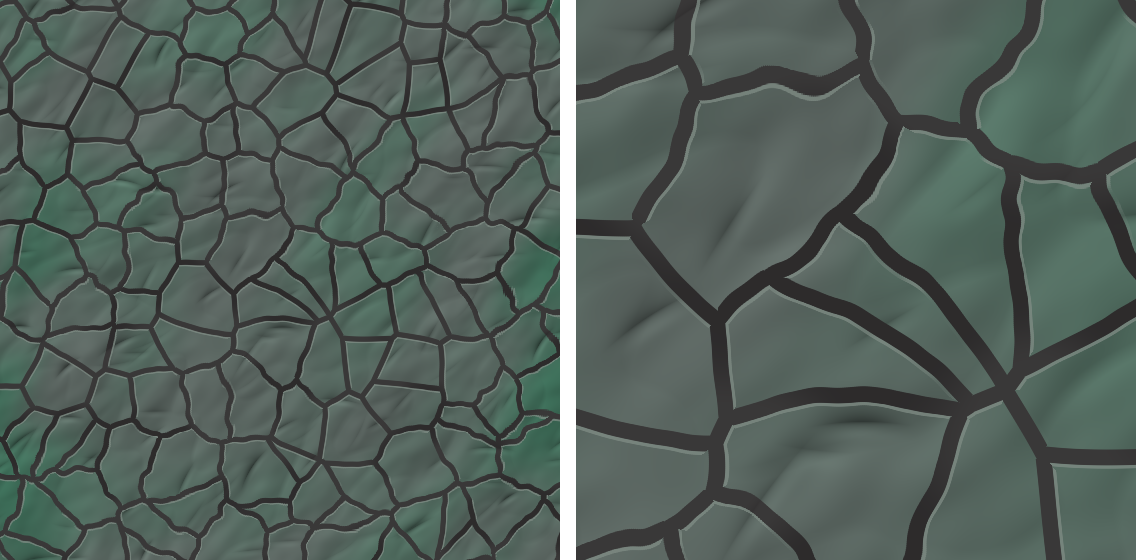
Left, the full canvas; right, a detail of the centre.
A WebGL 2 fragment shader for this texture:

```glsl
#version 300 es
precision highp float;

uniform vec2 u_resolution;
out vec4 fragColor;

vec2 hash2(vec2 c) {
  vec3 q = fract(c.xyx * vec3(0.1031, 0.1030, 0.0973));
  q += dot(q, q.yzx + 33.33);
  return fract((q.xx + q.yz) * q.zy);
}

mat2 rotation(float a) {
  return mat2(cos(a), -sin(a), sin(a), cos(a));
}

float cornerSlope(vec2 corner, vec2 offset) {
  float a = 6.2832 * hash2(corner).x;
  return dot(vec2(cos(a), sin(a)), offset);
}

float gradientNoise(vec2 p) {
  vec2 i = floor(p), f = p - i;
  vec2 u = f * f * f * (f * (f * 6.0 - 15.0) + 10.0);
  vec2 e = vec2(1.0, 0.0);
  return mix(mix(cornerSlope(i, f), cornerSlope(i + e, f - e), u.x),
             mix(cornerSlope(i + e.yx, f - e.yx), cornerSlope(i + 1.0, f - 1.0), u.x), u.y);
}

vec2 noise2(vec2 p) {
  return vec2(gradientNoise(p), gradientNoise(p + 57.3));
}

// Broad bends everywhere, jagged detail only in patches
vec2 warp(vec2 p) {
  float rough = smoothstep(-0.35, 0.2, gradientNoise(p * 4.0 + 21.0));
  vec2 jag = 0.012 * noise2(p * 22.0) + 0.005 * noise2(p * 46.0 + 9.0);
  return p + 0.035 * noise2(p * 5.0 + 3.0) + jag * rough;
}

// Weighted cells: xy = direction to the nearest border, z = distance to it
vec3 cellBorder(vec2 p, float weight) {
  vec2 base = floor(p), nearest = vec2(0.0);
  float best = 1e3;
  for (int k = 0; k < 25; k++) {
    vec2 c = base + vec2(k % 5, k / 5) - 2.0;
    vec2 r = c + hash2(c) - p;
    float power = dot(r, r) - weight * hash2(c + 71.0).x;
    if (power < best) { best = power; nearest = r; }
  }
  vec3 border = vec3(1.0, 0.0, 1e3);
  for (int k = 0; k < 25; k++) {
    vec2 c = base + vec2(k % 5, k / 5) - 2.0;
    vec2 r = c + hash2(c) - p;
    float power = dot(r, r) - weight * hash2(c + 71.0).x;
    float gap = length(r - nearest);
    if (gap < 1e-3) continue;
    float d = (power - best) / (2.0 * gap);
    if (d < border.z) border = vec3((r - nearest) / gap, d);
  }
  return border;
}

// Scattered short creases: a sharp dark fold with a pale lip
float creases(vec2 p) {
  vec2 base = floor(p);
  float sum = 0.0;
  for (int k = 0; k < 18; k++) {
    vec2 c = base + vec2(k % 3, (k / 3) % 3) - 1.0;
    vec2 seed = c + 31.0 * float(k / 9);
    vec2 place = hash2(seed), kind = hash2(seed + 13.0), form = hash2(seed + 43.0);
    float angle = kind.x < 0.35 ? 0.3 * (kind.y - 0.5) : mix(0.45, 1.15, kind.y);
    vec2 r = rotation(angle) * (p - c - place);
    r.y += (form.x - 0.5) * 1.2 * r.x * r.x;
    float taper = 1.0 - smoothstep(0.0, mix(0.2, 0.5, form.y), abs(r.x));
    float fold = exp(-abs(r.y) / (r.y > 0.0 ? 0.055 : 0.014));
    float lip = exp(-pow((r.y + 0.06) / 0.035, 2.0));
    sum += taper * (0.2 + 0.8 * form.x * form.x) * (0.35 * lip - fold);
  }
  return sum;
}

// Slanted rocky ridges
float ridges(vec2 p) {
  vec2 q = rotation(0.75) * p;
  return abs(gradientNoise(q * vec2(7.0, 15.0))) + 0.3 * gradientNoise(q * vec2(22.0, 34.0));
}

vec3 stoneColor(vec2 p, float side) {
  vec2 q = rotation(0.75) * p;
  float streak = gradientNoise(q * vec2(3.0, 8.0)) + 0.7 * gradientNoise(p * 3.5 + 40.0);
  vec3 stone = mix(vec3(0.355, 0.395, 0.378), vec3(0.31, 0.42, 0.37),
                   smoothstep(-0.35, 0.55, streak + 0.35 * side));
  return mix(stone, vec3(0.20, 0.41, 0.32), 0.75 * side * smoothstep(-0.3, 0.5, streak));
}

void main() {
  float pixel = 1.0 / u_resolution.y;
  vec2 p = gl_FragCoord.xy * pixel;
  float side = smoothstep(0.33, 0.5, abs(gl_FragCoord.x / u_resolution.x - 0.5));

  // Border distance, corrected for the stretch of the warp
  const float density = 10.8;
  vec2 q = warp(p + 2.0);
  vec3 border = cellBorder(q * density, 0.22);
  vec2 slope = vec2(dot(border.xy, dFdx(q)), dot(border.xy, dFdy(q))) / pixel;
  float stretch = max(length(slope), 0.35);
  float dist = border.z / (density * stretch);

  // Stone surface
  float emboss = ridges(p + vec2(-0.003, 0.004)) - ridges(p - vec2(-0.003, 0.004));
  float fold = creases(p * 8.0 + 5.0);
  float shade = 1.0 - 0.45 * clamp(emboss, -0.35, 0.35) + 0.5 * clamp(fold, -1.0, 0.4);
  shade += 0.12 * gradientNoise(rotation(0.75) * p * vec2(5.0, 13.0) + 80.0);
  vec3 color = stoneColor(p, side) * shade;

  // Pale rim on the upper left of each stone
  const float halfWidth = 0.0047;
  float rim = 1.0 - smoothstep(0.0008, 0.0008 + pixel, abs(dist - halfWidth - 0.0009));
  float facing = smoothstep(0.0, 0.5, dot(slope / stretch, vec2(-0.55, 0.83)));
  color = mix(color, vec3(0.50, 0.55, 0.52), 0.75 * rim * facing);

  // Dark joints
  float depth = smoothstep(-0.05, 0.25, gradientNoise(p * 7.0 + 60.0) - 0.3 * fold);
  vec3 joint = mix(vec3(0.225, 0.22, 0.22), vec3(0.175, 0.168, 0.17), depth);
  float joined = 1.0 - smoothstep(-0.6 * pixel, 0.6 * pixel, dist - halfWidth);
  fragColor = vec4(mix(color, joint, joined), 1.0);
}
```
